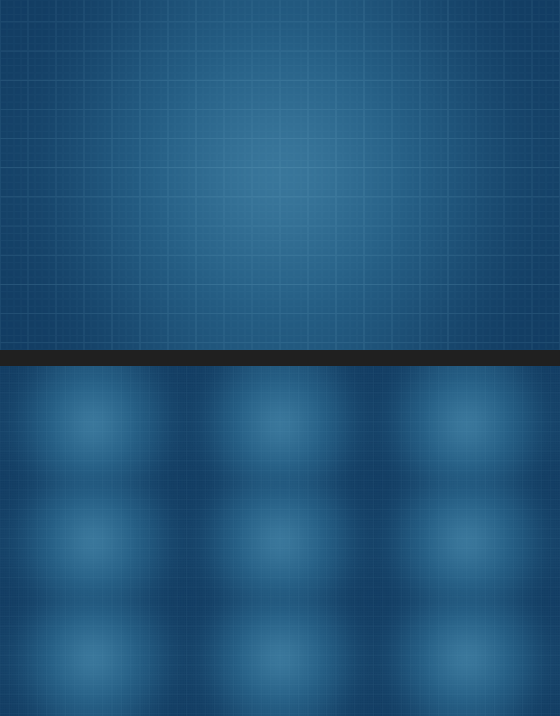
Top: one tile. Bottom: repeated 3 by 3.
Write a Shadertoy shader that draws this pattern.

```glsl
// Blueprint graph paper: fine pale grid on blue with a soft central glow
#define CELLS vec2(20.0, 12.0)
#define PHASE vec2(0.0, 0.25)
#define SUBDIVISIONS 4.0
#define LINE_WIDTH 0.0021
#define MAJOR_ALPHA 0.19
#define MINOR_ALPHA 0.055
#define LINE_COLOR vec3(0.55, 0.78, 0.88)
#define GLOW_COLOR vec3(0.222, 0.462, 0.605)
#define MID_COLOR vec3(0.148, 0.375, 0.525)
#define EDGE_COLOR vec3(0.072, 0.240, 0.390)
#define ROUNDING 0.97

float hash(vec2 p) {
    vec3 q = fract(vec3(p.xyx) * 0.1031);
    q += dot(q, q.yzx + 33.33);
    return fract((q.x + q.y) * q.z);
}

// Pixel coverage of evenly spaced lines, each with its own strength
float gridLine(float coord, float count, float span, float pixel, float seed) {
    float nearest = floor(coord + 0.5);
    float dist = abs(coord - nearest) * span / count;
    float halfWidth = 0.5 * LINE_WIDTH;
    float covered = min(dist + 0.5 * pixel, halfWidth) - max(dist - 0.5 * pixel, -halfWidth);
    float strength = mix(0.75, 1.25, hash(vec2(mod(nearest, count), seed)));
    return strength * clamp(covered / pixel, 0.0, 1.0);
}

float grid(vec2 coord, vec2 count, vec2 span, float pixel, float seed) {
    return max(gridLine(coord.x, count.x, span.x, pixel, seed),
               gridLine(coord.y, count.y, span.y, pixel, seed + 7.0));
}

// Radial light whose distance wraps smoothly at the tile edges
vec3 paper(vec2 uv, float aspect) {
    vec2 wave = sin(3.14159 * (uv - 0.5));
    vec2 offset = asin(ROUNDING * wave) / asin(ROUNDING);
    float radius = length(offset * vec2(aspect, 1.0));
    vec3 inner = mix(GLOW_COLOR, MID_COLOR, smoothstep(0.0, 1.0, radius));
    return mix(inner, EDGE_COLOR, smoothstep(0.65, 1.9, radius));
}

void mainImage(out vec4 fragColor, in vec2 fragCoord) {
    vec2 uv = fragCoord / iResolution.xy;
    float pixel = 1.0 / iResolution.y;
    vec2 span = vec2(iResolution.x * pixel, 1.0);
    vec2 cell = uv * CELLS - PHASE;

    float major = grid(cell, CELLS, span, pixel, 3.0);
    float minor = grid(cell * SUBDIVISIONS, CELLS * SUBDIVISIONS, span, pixel, 19.0);

    vec3 color = paper(uv, span.x);
    color = mix(color, LINE_COLOR, max(major * MAJOR_ALPHA, minor * MINOR_ALPHA));
    fragColor = vec4(color, 1.0);
}
```
